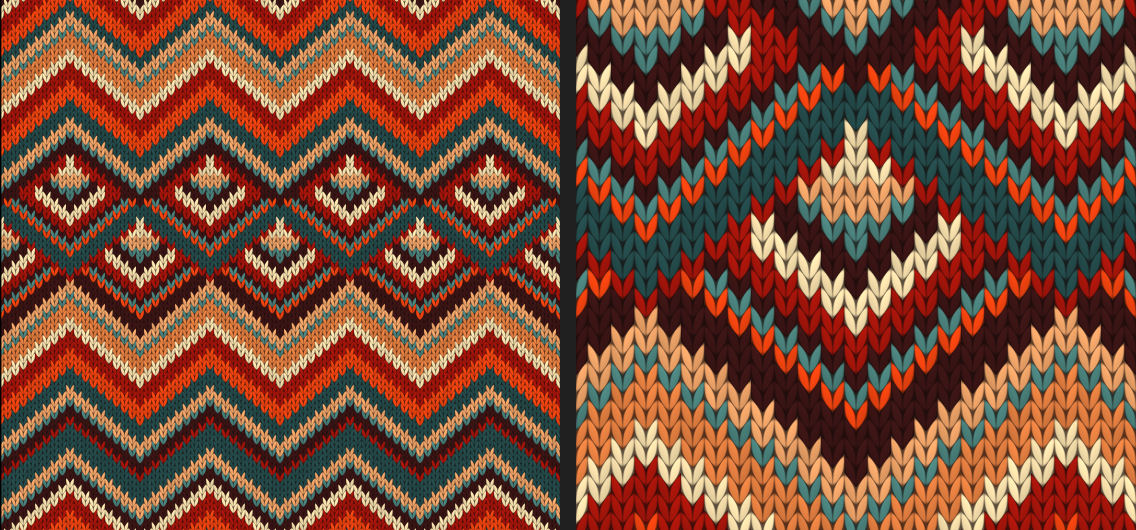
Left, the full canvas; right, a detail of the centre.
Write a Shadertoy shader that draws this pattern.

```glsl
const vec3 CREAM = vec3(0.95, 0.86, 0.66);
const vec3 TAN = vec3(0.92, 0.63, 0.40);
const vec3 AMBER = vec3(0.88, 0.49, 0.25);
const vec3 ORANGE = vec3(0.93, 0.26, 0.06);
const vec3 RED = vec3(0.64, 0.08, 0.04);
const vec3 BROWN = vec3(0.23, 0.08, 0.08);
const vec3 TEAL = vec3(0.14, 0.29, 0.29);
const vec3 AQUA = vec3(0.29, 0.50, 0.48);

float hash(vec2 p) {
    vec3 q = fract(vec3(p.xyx) * 0.1031);
    q += dot(q, q.yzx + 33.33);
    return fract((q.x + q.y) * q.z);
}

// Chevron stripes, counted in rows below the peak line
vec3 zigzagYarn(float k) {
    if (k >= 77.0) k -= 69.0;
    else if (k >= 45.0 && k < 62.0) k -= 43.0;
    if (k < 2.0) return TEAL;
    if (k < 4.0) return TAN;
    if (k < 5.0) return AQUA;
    if (k < 8.0) return AMBER;
    if (k < 10.0) return CREAM;
    if (k < 13.0) return RED;
    if (k < 16.0) return ORANGE;
    if (k < 19.0) return TEAL;
    if (k < 21.0) return TAN;
    if (k < 22.0) return AQUA;
    if (k < 62.0) return BROWN;
    if (k < 64.0) return TAN;
    if (k < 65.0) return AQUA;
    if (k < 67.0) return BROWN;
    if (k < 68.0) return RED;
    if (k < 72.0) return TEAL;
    if (k < 74.0) return TAN;
    return k < 75.0 ? AQUA : BROWN;
}

// Small lozenge on a dark ground; side and row are measured from its centre
vec3 lozengeYarn(float side, float row) {
    if (side > 2.0 || side + abs(row) > 3.0) return BROWN;
    if (row > 1.0 || side + row > 2.0) return AQUA;
    return row < 0.0 && side < 2.0 ? CREAM : TAN;
}

// Downward nested bands below a lozenge
vec3 nestedYarn(float band, vec3 ground) {
    if (band < 2.0) return CREAM;
    if (band < 4.0) return RED;
    if (band < 5.0) return BROWN;
    if (band < 6.0) return AQUA;
    return band < 7.0 ? ORANGE : ground;
}

vec3 yarnColor(float column, float row) {
    float side = abs(mod(column, 18.0) - 9.0);
    float fall = mod(row - side, 85.0);
    float rise = fall + 2.0 * side;
    float level = fall + side;

    if (fall < 24.0 || fall >= 45.0) return zigzagYarn(fall);

    // Upper lozenges, then the lower set shifted by half a repeat
    if (rise < 34.0) return fall < 26.0 && side > 0.0 ? RED : lozengeYarn(side, level - 28.0);
    if (rise < 36.0 && fall < 26.0) return RED;
    if (rise < 44.0) return nestedYarn(rise - 34.0, TEAL);
    float lowerSide = 9.0 - side;
    if (rise < 45.0 && lowerSide > 0.0) return RED;
    if (fall < 35.0) return lozengeYarn(lowerSide, level - 38.0);
    return nestedYarn(fall - 35.0, BROWN);
}

vec3 knit(vec2 uv) {
    float x = uv.x * 72.0 + 0.5;
    float column = floor(x);
    float across = fract(x) - 0.5;
    float arm = abs(across);

    // Each stitch is a pair of slanted leaves
    float y = (1.0 - uv.y) * 85.0 + 1.6 * (arm - 0.25);
    float row = floor(y);
    float along = fract(y) - 0.5;
    float width = (arm - 0.25 + 0.10 * along) / 0.25;
    float leaf = 1.0 - smoothstep(0.45, 1.25, width * width + pow(2.0 * along, 4.0));

    // Shadowed gaps, rounded yarn and slight variation
    vec3 yarn = yarnColor(column, row);
    float tone = 0.95 + 0.12 * hash(vec2(column * 2.0 + step(0.0, across), mod(row, 85.0)));
    tone *= 1.0 - 0.12 * along;
    vec3 gap = mix(yarn * 0.5, vec3(0.14, 0.07, 0.06), 0.35);
    return mix(gap, yarn * tone, leaf);
}

void mainImage(out vec4 fragColor, in vec2 fragCoord) {
    vec3 color = vec3(0.0);
    for (int j = 0; j < 3; j++) {
        for (int i = 0; i < 3; i++) {
            vec2 offset = (vec2(i, j) - 1.0) / 3.0;
            color += knit((fragCoord + offset) / iResolution.xy) / 9.0;
        }
    }
    // Thin dark selvage on the left
    color *= smoothstep(0.001, 0.004, fragCoord.x / iResolution.x);
    fragColor = vec4(color, 1.0);
}
```
